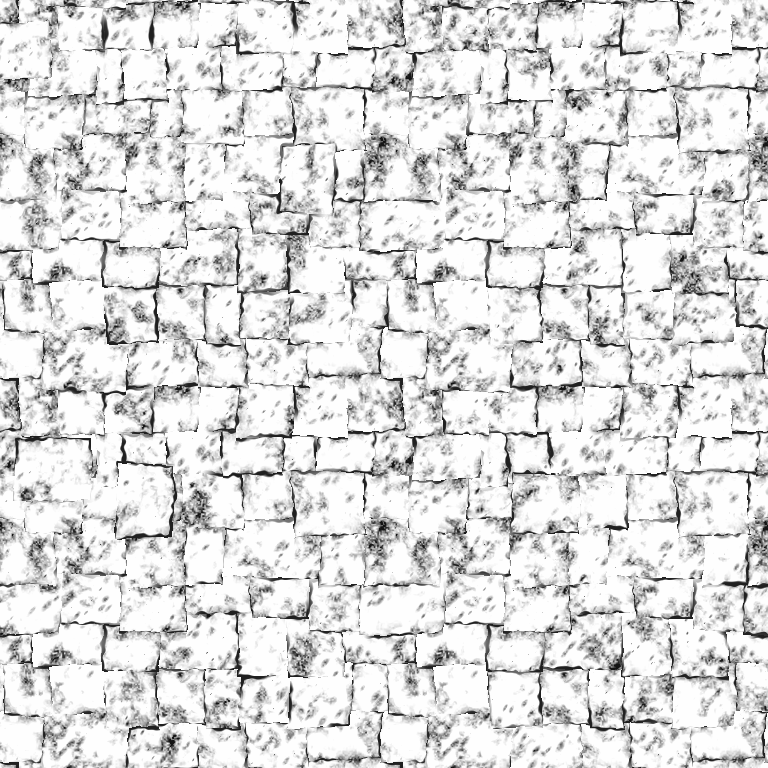
This texture map is drawn by a Shadertoy shader. Its source:

```glsl
// Ink-sketched wall of uneven, pitted stone blocks in a tile repeated two by two.

const float TILES = 2.0;      // repeats across and down
const float ROWS = 8.0;       // courses per tile; one unit is one course
const float TAU = 6.2831853;
const int PATCHES = 5;        // replacement stones that break the repeat

float hash(vec2 p) {
    vec3 a = fract(vec3(p.xyx) * 0.1031);
    a += dot(a, a.yzx + 33.33);
    return fract((a.x + a.y) * a.z);
}

float noise(vec2 p) {
    vec2 i = floor(p), f = fract(p);
    f = f * f * (3.0 - 2.0 * f);
    return mix(mix(hash(i), hash(i + vec2(1, 0)), f.x),
               mix(hash(i + vec2(0, 1)), hash(i + vec2(1, 1)), f.x), f.y);
}

float layeredNoise(vec2 p) {
    return 0.45 * noise(p) + 0.3 * noise(p * 2.3 + 7.0) + 0.25 * noise(p * 5.1 + 19.0);
}

// Cellular noise: slightly slanted oval pits of random size
float pits(vec2 p) {
    p = mat2(0.9, -0.3, -0.3, 0.75) * p;
    vec2 cell = floor(p);
    float depth = 0.0;
    for (int k = 0; k < 9; k++) {
        vec2 g = cell + vec2(k % 3 - 1, k / 3 - 1);
        vec2 center = g + vec2(hash(g + 3.0), hash(g + 17.0));
        float radius = mix(0.04, 0.55, pow(hash(g + 41.0), 1.7));
        depth = max(depth, 1.0 - smoothstep(radius * 0.1, radius, length(p - center)));
    }
    return depth;
}

// Layered sines that close on the tile, for hand-laid joints
vec2 waver(vec2 q) {
    vec2 a = q * TAU / ROWS;
    return 0.035 * sin(a.yx * vec2(3, 2) + a * vec2(1, 2) + vec2(1, 4))
         + 0.009 * sin(a.yx * 9.0 + a * 4.0 + vec2(3, 0))
         + 0.009 * sin(a.yx * 25.0 - a * 11.0);
}

float stonesInRow(float row) {
    return 6.0 + floor(3.0 * hash(vec2(mod(row, ROWS), 53)));
}

// Column index and distance to the nearest upright joint
vec2 findColumn(float x, float row) {
    float n = stonesInRow(row), wrapped = mod(row, ROWS);
    float s = x * n / ROWS + hash(vec2(wrapped, 71));
    vec2 found = vec2(floor(s) - 2.0, 9.0);
    for (float k = -1.0; k <= 2.0; k++) {
        float c = floor(s) + k;
        float joint = c + 0.65 * (hash(vec2(mod(c, n), wrapped + 11.0)) - 0.5);
        if (s > joint) found.x = c;
        found.y = min(found.y, abs(s - joint));
    }
    return vec2(found.x, found.y * ROWS / n);
}

// Each stone sits at its own height, so the bed joint is stepped
float bedHeight(float x, float row) {
    float column = mod(findColumn(x, row).x, stonesInRow(row));
    return row + 0.42 * (hash(vec2(column, mod(row, ROWS) + 31.0)) - 0.5);
}

// Row index and distance to the nearest bed joint
vec2 findRow(vec2 q) {
    vec2 found = vec2(floor(q.y) - 2.0, 9.0);
    for (float k = -1.0; k <= 2.0; k++) {
        float row = floor(q.y) + k;
        float bed = bedHeight(q.x, row);
        if (q.y > bed) found.x = row;
        found.y = min(found.y, abs(q.y - bed));
    }
    return found;
}

float boxDistance(vec2 p, vec2 halfSize) {
    vec2 d = abs(p) - halfSize;
    return length(max(d, 0.0)) + min(max(d.x, d.y), 0.0);
}

// Thin, ragged, broken joint line with a grainy fringe
float jointInk(vec2 p, float d, float soft) {
    float width = 0.012 + 0.045 * smoothstep(0.4, 0.85, noise(p * 2.3));
    float gate = smoothstep(0.25, 0.65, noise(p * 1.6 + 9.0));
    float rough = 0.07 * (noise(p * 9.0) - 0.45);
    float line = 1.0 - smoothstep(width - soft, width + soft, d + rough);
    float fringe = exp(-10.0 * d) * smoothstep(0.4, 0.8, noise(p * 7.0 + 5.0));
    return gate * max(0.95 * line, 0.65 * fringe * (0.5 + noise(p * 29.0)));
}

// Grainy smudges and pits on the stone face
float faceInk(vec2 p, float wear) {
    float grain = noise(p * 29.0);
    float smudge = smoothstep(0.5, 0.9, layeredNoise(p * 2.1) + 0.18 * (wear - 0.5));
    float pit = pits(p * 4.3) * smoothstep(0.35, 0.65, noise(p * 1.9 + 23.0) + 0.1 * wear);
    return smudge * (0.15 + 0.95 * grain) + 0.75 * pit * (0.3 + 0.7 * grain);
}

void mainImage(out vec4 fragColor, in vec2 fragCoord) {
    float scale = TILES * ROWS;
    vec2 q = fragCoord / iResolution.y * scale;
    q += waver(q);
    vec2 row = findRow(q), column = findColumn(q.x, row.x);
    float n = stonesInRow(row.x), d = min(row.y, column.y);

    // Some stones get a different face in each tile
    vec2 tile = floor(vec2(column.x / n, row.x / ROWS));
    vec2 seed = vec2(mod(column.x, n), mod(row.x, ROWS));
    vec2 local = q - ROWS * tile;
    if (hash(seed + 61.0) > 0.7) seed += 23.0 * tile;

    for (int i = 0; i < PATCHES; i++) {
        vec2 key = vec2(i, 83);
        vec2 center = scale * vec2(hash(key), hash(key + 5.0));
        float box = boxDistance(q - center, vec2(0.55) + 0.3 * vec2(hash(key + 9.0), hash(key + 13.0)));
        if (box < 0.0) { seed = key; local = q; d = -box; }
        else d = min(d, box);
    }

    vec2 p = local + 40.0 * vec2(hash(seed + 2.0), hash(seed + 7.0));
    float soft = 0.012 + 0.5 * scale / iResolution.y;
    float ink = max(jointInk(p, d, soft), faceInk(p, hash(seed + 29.0)));
    ink = clamp((ink - 0.045) * 1.05, 0.0, 1.0); // faint tones bleach to paper
    fragColor = vec4(vec3(mix(0.995, 0.08, ink)), 1.0);
}
```
